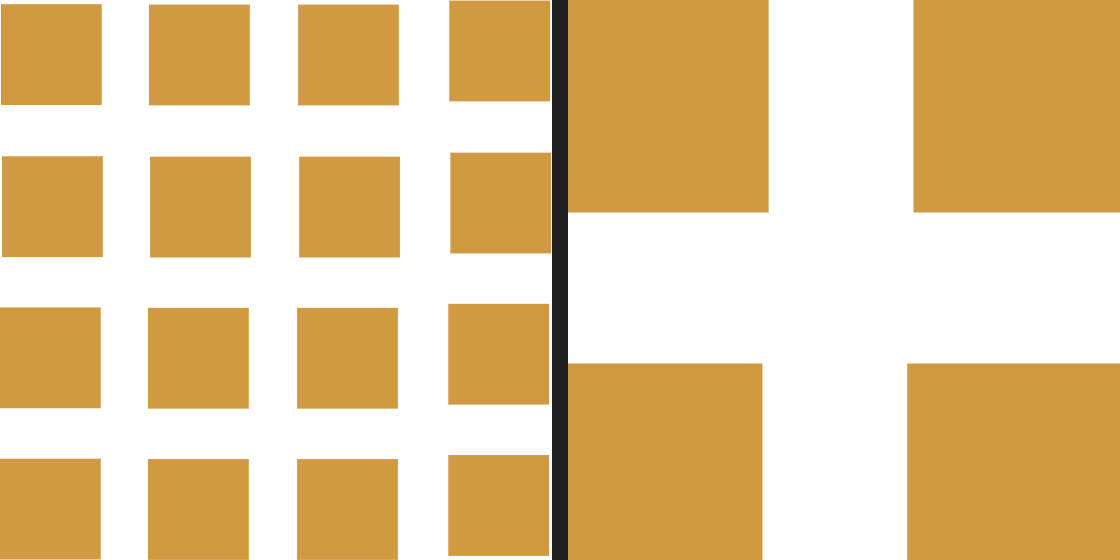
Left: the whole. Right: its middle third, enlarged.
Give the GLSL for this pattern, as a Shadertoy shader.

```glsl
// Signed distance to a sharp-cornered square
float squareDistance(vec2 p, float halfSide) {
    vec2 d = abs(p) - halfSide;
    return max(d.x, d.y);
}

void mainImage(out vec4 fragColor, in vec2 fragCoord) {
    vec2 p = fragCoord / iResolution.y;
    float pixel = 1.0 / iResolution.y;

    // Uneven grid: column and row centres, plus the drift of each line
    vec4 columnX = vec4(0.0899, 0.3543, 0.6205, 0.8905);
    vec4 rowY = vec4(0.0902, 0.3603, 0.6302, 0.9018);
    vec4 columnLift = vec4(0.0007, 0.0, 0.0, 0.0072);
    vec4 rowShift = vec4(0.0, 0.0, 0.0037, 0.0018);

    float nearest = 1.0;
    for (int row = 0; row < 4; row++) {
        for (int column = 0; column < 4; column++) {
            vec2 centre = vec2(columnX[column] + rowShift[row],
                               rowY[row] + columnLift[column]);
            nearest = min(nearest, squareDistance(p - centre, 0.09));
        }
    }

    // Ochre squares on white with a one-pixel soft edge
    float coverage = clamp(0.5 - nearest / pixel, 0.0, 1.0);
    vec3 colour = mix(vec3(1.0), vec3(0.82, 0.604, 0.259), coverage);
    fragColor = vec4(colour, 1.0);
}
```
